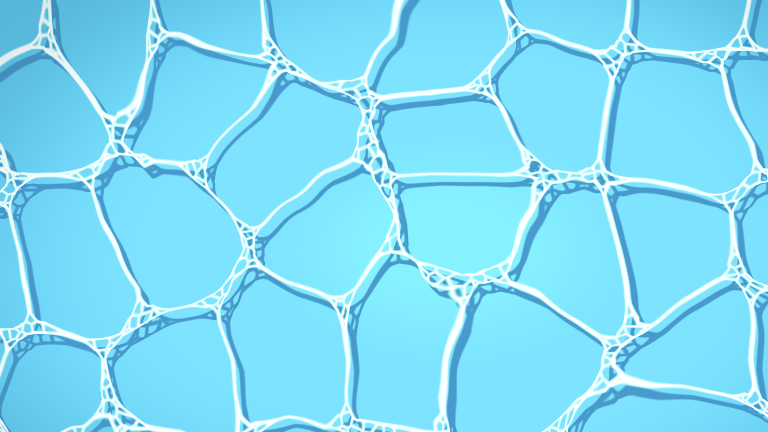
A Shadertoy shader for this texture:

```glsl
// Sunlit pool water: a web of bright, kinked caustic lines with bubbles at the
// joints and an offset blue shadow, over a soft cyan gradient. The web is a
// warped Voronoi border that swells near joints, pierced by finer cells.

#define CELLS 3.5           // large cells per canvas height
#define BUBBLES 34.0        // bubble cells per canvas height
#define LINE_MIN 0.0028     // half width of the thinnest line
#define LINE_MAX 0.0074     // half width of the thickest line
#define JOINT_SWELL 0.026   // extra half width at joints
#define LOOP_SWELL 0.022    // extra half width at stray loops
#define BUBBLE_WALL 0.0028  // half width of walls between bubbles
#define SLOW_WARP 0.075
#define KINK_WARP 0.030
#define SHADOW_SHIFT vec2(0.019, -0.023)

const vec3 WATER_DEEP  = vec3(0.38, 0.79, 0.94);
const vec3 WATER       = vec3(0.49, 0.89, 1.00);
const vec3 WATER_LIGHT = vec3(0.53, 0.95, 1.00);
const vec3 SHADOW      = vec3(0.27, 0.59, 0.79);
const vec3 HALO        = vec3(0.70, 0.98, 0.99);
const vec3 GLINT       = vec3(0.98, 1.00, 1.00);

vec2 hash2(vec2 p) {
    vec3 q = fract(p.xyx * vec3(0.1031, 0.1030, 0.0973));
    q += dot(q, q.yzx + 33.33);
    return fract((q.xx + q.yz) * q.zy);
}

// Value noise, only partly smoothed so that lines keep angular kinks
vec2 noise2(vec2 p) {
    vec2 i = floor(p), f = p - i;
    f = mix(f, f * f * (3.0 - 2.0 * f), 0.5);
    vec2 low  = mix(hash2(i), hash2(i + vec2(1, 0)), f.x);
    vec2 high = mix(hash2(i + vec2(0, 1)), hash2(i + vec2(1, 1)), f.x);
    return mix(low, high, f.y);
}

// x: distance to the nearest cell border, y: closeness measure to a joint
vec2 voronoi(vec2 p) {
    vec2 cell = floor(p);
    vec3 a = vec3(0, 0, 9), b = a, c = a;   // three nearest: offset, distance
    for (int y = -2; y <= 2; y++)
    for (int x = -2; x <= 2; x++) {
        vec2 id = cell + vec2(x, y);
        vec2 seed = id + 0.5 + 0.8 * (hash2(id + 57.0) - 0.5) - p;
        vec3 s = vec3(seed, length(seed));
        if (s.z < a.z)      { c = b; b = a; a = s; }
        else if (s.z < b.z) { c = b; b = s; }
        else if (s.z < c.z) { c = s; }
    }
    float toB = (b.z * b.z - a.z * a.z) / (2.0 * length(b.xy - a.xy));
    float toC = (c.z * c.z - a.z * a.z) / (2.0 * length(c.xy - a.xy));
    return vec2(min(toB, toC), c.z - a.z);
}

float smoothMin(float a, float b, float k) {
    float h = max(k - abs(a - b), 0.0) / k;
    return min(a, b) - 0.25 * k * h * h;
}

// Signed distance to the web: negative on lines and bubble walls
float web(vec2 p) {
    vec2 q = p + SLOW_WARP * (noise2(p * 3.0 + 7.0) - 0.5)
               + KINK_WARP * (noise2(p * 12.0) - 0.5);
    vec2 border = voronoi(q * CELLS + 20.0) / CELLS;
    vec2 variety = noise2(p * 6.0 + 31.0);

    float width = mix(LINE_MIN, LINE_MAX, noise2(p * 9.0 + 3.0).x);
    float swell = JOINT_SWELL * (0.5 + 0.8 * variety.x)
                * (1.0 - smoothstep(0.0, 0.075, border.y));
    swell = max(swell, LOOP_SWELL * smoothstep(0.74, 0.92, variety.y));

    float bubble = voronoi(q * BUBBLES + 90.0).x / BUBBLES;
    float hole = smoothMin(bubble, swell - border.x, 0.008) - BUBBLE_WALL;
    return max(border.x - width - swell, hole);
}

void mainImage(out vec4 fragColor, in vec2 fragCoord) {
    vec2 p = fragCoord / iResolution.y;
    vec2 uv = fragCoord / iResolution.xy;
    float pixel = 1.0 / iResolution.y;

    // Water, lightest right of the centre and deeper towards the corners
    float away = length((uv - vec2(0.57, 0.43)) * vec2(1.0, 0.9));
    away += 0.06 * (noise2(p * 1.5).x - 0.5);
    vec3 col = mix(WATER_LIGHT, WATER, smoothstep(0.06, 0.26, away));
    col = mix(col, WATER_DEEP, smoothstep(0.36, 0.72, away));

    // Shadow cast on the pool floor, at an uneven depth
    float depth = 0.75 + 0.5 * noise2(p * 4.0 + 11.0).x;
    float shade = web(p - SHADOW_SHIFT * depth) - 0.0012;
    col = mix(col, SHADOW, 0.95 * (1.0 - smoothstep(-pixel, pixel, shade)));

    // Bright web with a thin pale rim
    float line = web(p);
    col = mix(col, HALO, 1.0 - smoothstep(-0.5 * pixel, pixel + 0.001, line));
    col = mix(col, GLINT, 1.0 - smoothstep(-0.003, 0.5 * pixel, line));

    // Gentle darkening at the corners
    col *= 1.0 - 0.10 * smoothstep(0.5, 0.8, away);
    fragColor = vec4(col, 1.0);
}
```
